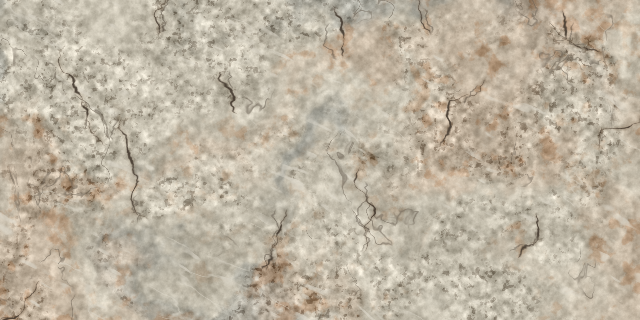
Reproduce this texture procedurally as a Shadertoy shader.

```glsl
float hash(vec2 p) {
    return fract(sin(dot(p, vec2(127.1, 311.7))) * 43758.5453);
}

float noise(vec2 p) {
    vec2 i = floor(p), f = fract(p);
    f = f * f * (3.0 - 2.0 * f);
    return mix(mix(hash(i), hash(i + vec2(1, 0)), f.x),
               mix(hash(i + vec2(0, 1)), hash(i + vec2(1, 1)), f.x), f.y);
}

float fbm(vec2 p) {
    float sum = 0.0, amp = 0.5;
    for (int i = 0; i < 5; i++) {
        sum += amp * noise(p);
        p = mat2(0.8, -0.6, 0.6, 0.8) * p * 2.03 + 17.3;
        amp *= 0.5;
    }
    return sum / 0.97;
}

mat2 rotation(float a) {
    return mat2(cos(a), -sin(a), sin(a), cos(a));
}

// Tapered, jagged fissures; x is the dark core, y the stained rim
vec2 cracks(vec2 p, float px) {
    vec2 result = vec2(0);
    for (float i = 0.0; i < 13.0; i++) {
        vec2 center = vec2((i + 0.2 + 0.6 * hash(vec2(i, 1.0))) * 2.0 / 13.0,
                           fract(i * 0.618 + 0.25 * hash(vec2(i, 2.0))));
        float lean = (hash(vec2(i, 3.0)) - 0.45) * 1.5;
        float halfLength = mix(0.07, 0.2, hash(vec2(i, 4.0)));
        vec2 q = rotation(lean) * (p - center);
        float t = q.y / halfLength;
        float taper = max(0.0, 1.0 - t * t);
        float bend = (fbm(vec2(q.y * 10.0, q.x * 4.0 + i * 7.0)) - 0.5) * 0.13;
        float fork = (fbm(vec2(q.y * 13.0, q.x * 4.0 + i * 7.0 + 3.5)) - 0.5) * 0.16;
        float d = abs(q.x + bend);
        float branch = abs(q.x + fork);
        float width = 0.0048 * taper * smoothstep(0.15, 0.8, noise(vec2(q.y * 28.0, i * 3.0)));
        float fade = smoothstep(0.0, 0.35, taper);
        float core = smoothstep(-px, px, width - d) * fade;
        float thin = smoothstep(0.0025 + px, 0.0, branch) * fade
                   * smoothstep(0.4, 0.65, noise(vec2(q.y * 17.0, i + 40.0)));
        result = max(result, vec2(max(core, 0.45 * thin), exp(-d / 0.007) * fade));
    }
    return result;
}

void mainImage(out vec4 fragColor, in vec2 fragCoord) {
    vec2 p = fragCoord / iResolution.y;
    float px = 1.0 / iResolution.y;
    vec2 warp = vec2(fbm(p * 4.0), fbm(p * 4.0 + 31.0)) - 0.5;

    // Broad mineral clouds
    float cloud = fbm(p * 2.6 + warp * 2.0 + 5.0);
    float warmth = fbm(p * 2.1 + warp * 1.5 + 63.0);
    vec3 color = mix(vec3(0.665, 0.66, 0.62), vec3(0.775, 0.75, 0.685),
                     smoothstep(0.34, 0.58, cloud));
    color = mix(color, vec3(0.76, 0.675, 0.585), 0.6 * smoothstep(0.48, 0.7, warmth));

    // Mottling and grain
    float mottle = fbm(p * 15.0 + warp * 5.0);
    float grain = fbm(p * 55.0 + 11.0);
    float rough = smoothstep(0.38, 0.62, fbm(p * 5.0 + warp * 3.0 + 90.0));
    color += (mottle - 0.5) * 0.26;
    color += (grain - 0.5) * mix(0.28, 0.5, rough);

    // Rusty spots and dark pits
    float rust = smoothstep(0.56, 0.72, fbm(p * 24.0 + 47.0)) * smoothstep(0.42, 0.6, warmth);
    color -= rust * vec3(0.04, 0.09, 0.12);
    float pits = smoothstep(0.58, 0.72, fbm(p * 75.0 + 23.0)) * rough;
    color -= pits * vec3(0.17, 0.18, 0.18);

    // Pale slanted flecks and calcite veins
    vec2 s = rotation(-0.5) * (p + warp * 0.06);
    float flecks = smoothstep(0.8, 0.93, noise(s * vec2(16.0, 62.0)))
                 * smoothstep(0.45, 0.6, fbm(p * 6.0 + 71.0));
    float vein = smoothstep(0.016, 0.0, abs(fbm(s * vec2(2.5, 7.0) + 19.0) - 0.5))
               * smoothstep(0.52, 0.64, fbm(p * 5.0 + 120.0));
    color = mix(color, vec3(0.87, 0.85, 0.8), 0.6 * max(flecks, 0.7 * vein));

    // Hairline fractures
    float ridge = abs(fbm(p * vec2(5.0, 3.2) + warp * 1.5 + 150.0) - 0.5);
    float hairline = smoothstep(0.013, 0.0, ridge)
                   * smoothstep(0.48, 0.62, fbm(p * 6.0 + 200.0));
    color = mix(color, vec3(0.4, 0.36, 0.31), 0.5 * hairline);

    // Open cracks
    vec2 crack = cracks(p, px);
    color -= crack.y * vec3(0.1, 0.12, 0.13);
    color = mix(color, vec3(0.27, 0.23, 0.19), 0.88 * crack.x);

    fragColor = vec4(clamp(color, 0.0, 1.0), 1.0);
}
```
